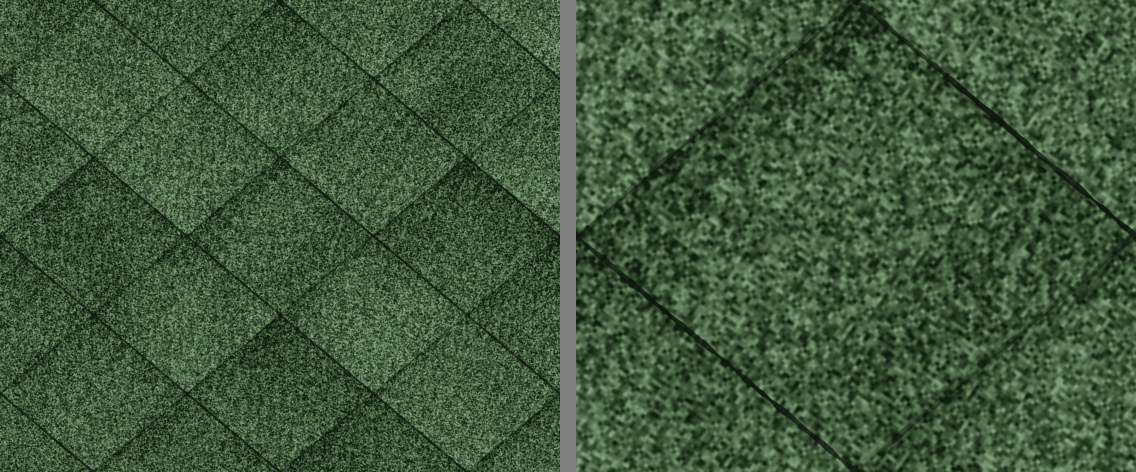
Left: the whole. Right: its middle third, enlarged.
Give the GLSL for this texture, as a WebGL 2 fragment shader.

```glsl
#version 300 es
precision highp float;
// Green mineral-granule roof shingles laid as overlapping diamonds.
uniform vec2 u_resolution;
out vec4 fragColor;

// Layout: lengths are fractions of the canvas width
const vec2 REPEATS = vec2(3.0, 3.0);
const float SEAM_HALF_WIDTH = 0.0013;
const float SEAM_WOBBLE = 0.0016;
const float KNOT_RADIUS = 0.0042;
const float SHADOW_REACH = 0.010;

// Tone
const float BASE_TONE = 0.53;
const float TILE_VARIATION = 0.24;
const float TILE_GRADIENT = 0.22;
const float MOTTLE = 0.22;
const float GRAIN_CONTRAST = 1.95;
const float GRAIN_FINE = 437.0;
const float GRAIN_COARSE = 291.0;

// Colours
const vec3 DARK_GREEN = vec3(0.11, 0.18, 0.10);
const vec3 MID_GREEN = vec3(0.24, 0.34, 0.22);
const vec3 LIGHT_GREEN = vec3(0.40, 0.51, 0.38);
const vec3 SEAM_COLOUR = vec3(0.045, 0.08, 0.045);

float hash(vec2 p) {
    return fract(sin(dot(p, vec2(12.9898, 78.233))) * 43758.5453);
}

float noise(vec2 p) {
    vec2 i = floor(p);
    vec2 f = fract(p);
    f = f * f * (3.0 - 2.0 * f);
    float low = mix(hash(i), hash(i + vec2(1.0, 0.0)), f.x);
    float high = mix(hash(i + vec2(0.0, 1.0)), hash(i + vec2(1.0, 1.0)), f.x);
    return mix(low, high, f.y);
}

vec2 rotate(vec2 p, float angle) {
    float c = cos(angle);
    float s = sin(angle);
    return vec2(c * p.x - s * p.y, s * p.x + c * p.y);
}

// Two turned layers hide the noise lattice
float granules(vec2 p) {
    float fine = noise(rotate(p, 0.61) * GRAIN_FINE + 17.0);
    float coarse = noise(rotate(p, 1.13) * GRAIN_COARSE + 53.0);
    return 0.62 * fine + 0.38 * coarse - 0.5;
}

vec3 granuleColour(float tone) {
    vec3 lower = mix(DARK_GREEN, MID_GREEN, tone * 2.0);
    vec3 upper = mix(MID_GREEN, LIGHT_GREEN, tone * 2.0 - 1.0);
    return tone < 0.5 ? lower : upper;
}

void main() {
    vec2 uv = gl_FragCoord.xy / u_resolution;
    vec2 p = gl_FragCoord.xy / u_resolution.x;
    float pixel = 1.0 / u_resolution.x;

    // Diagonal axes: x runs up-right, y runs down-right
    vec2 cell = uv * REPEATS;
    vec2 diagonal = vec2(cell.x + cell.y, cell.x - cell.y) + 0.5;
    vec2 tile = floor(diagonal);
    vec2 local = fract(diagonal);
    float slope = length(REPEATS * vec2(1.0, u_resolution.x / u_resolution.y));
    vec2 edge = min(local, 1.0 - local) / slope;

    // Each shingle has its own shade, paler towards its lower tip
    float tone = BASE_TONE + TILE_VARIATION * (hash(tile + 3.7) - 0.5);
    tone -= TILE_GRADIENT * 0.5 * (local.x - local.y);
    tone += MOTTLE * (noise(p * 13.0 + tile * 5.3) - 0.5);
    tone += MOTTLE * 0.6 * (noise(p * 47.0) - 0.5);

    // Soft shadows under the two upper edges
    float wear = noise(p * 34.0 + 9.0);
    float leftShadow = exp(-local.y / (slope * SHADOW_REACH));
    float rightShadow = exp(-(1.0 - local.x) / (slope * SHADOW_REACH));
    tone -= leftShadow * mix(0.16, 0.42, wear) + 0.13 * rightShadow;

    // Granules
    tone += GRAIN_CONTRAST * granules(p);
    vec3 colour = granuleColour(clamp(tone, -0.2, 1.35));

    // Crisp falling seams, fainter rising seams, slightly ragged
    float wobble = SEAM_WOBBLE * (noise(p * 120.0 + 31.0) - 0.5);
    vec2 ragged = abs(edge + wobble);
    vec2 seam = 1.0 - smoothstep(vec2(SEAM_HALF_WIDTH - pixel * 0.5),
                                 vec2(SEAM_HALF_WIDTH + pixel), ragged);
    float cover = max(seam.x * mix(0.65, 0.95, wear), seam.y * mix(0.12, 0.60, wear));

    // Dark notch where the corners meet
    float knot = 1.0 - smoothstep(KNOT_RADIUS * 0.4, KNOT_RADIUS + pixel, length(edge));
    cover = max(cover, 0.8 * knot);

    fragColor = vec4(mix(colour, SEAM_COLOUR, cover), 1.0);
}
```
